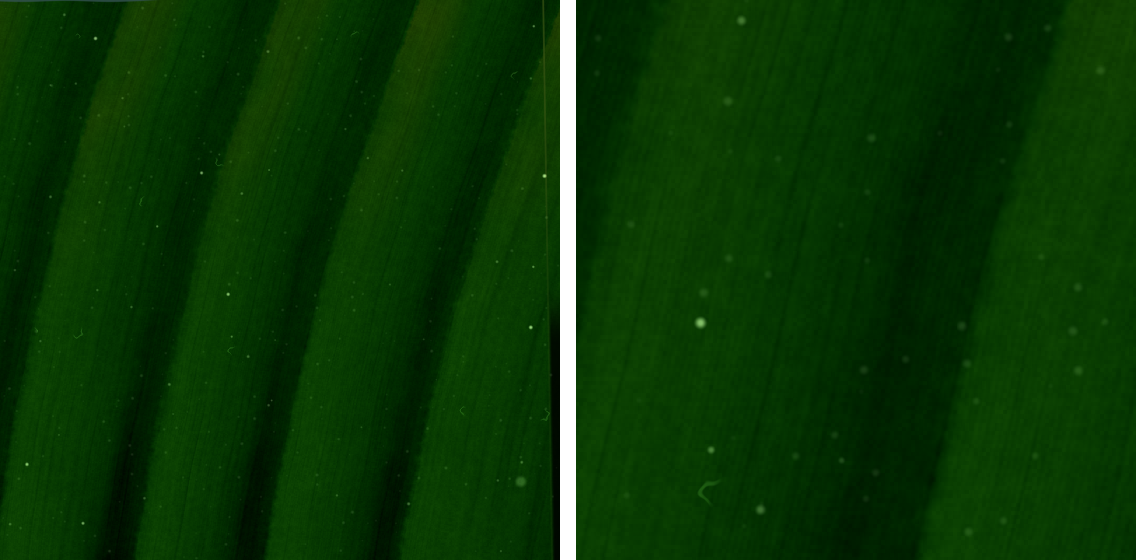
Left, the full canvas; right, a detail of the centre.
A WebGL 1 fragment shader for this texture:

```glsl
precision highp float;
uniform vec2 u_resolution;

vec2 hash2(vec2 p) {
  return fract(sin(vec2(dot(p, vec2(127.1, 311.7)), dot(p, vec2(269.5, 183.3)))) * 4375.85);
}

// Distance to the nearest scattered cell point
float cellular(vec2 p) {
  vec2 cell = floor(p), f = fract(p);
  float nearest = 2.0;
  for (int j = -1; j <= 1; j++)
    for (int i = -1; i <= 1; i++) {
      vec2 o = vec2(float(i), float(j));
      nearest = min(nearest, length(o + hash2(cell + o) - f));
    }
  return nearest;
}

// Fine veins: sines across the rib, fading in and out along it
float veins(float u, float y) {
  float sum = 0.0, freq = 31.0;
  for (int i = 0; i < 6; i++) {
    float k = float(i);
    sum += sin(u * freq + 2.0 * sin(u * 3.7 + k)) * (0.5 + 0.5 * sin(y * (7.0 + 3.0 * k) + u * 9.0 + k));
    freq *= 1.63;
  }
  return sum / 6.0;
}

// Sparse thin threads, broken along their length
float threads(float u, float y) {
  float line = pow(0.5 + 0.5 * sin(u * 83.0 + 4.0 * sin(u * 5.3)), 14.0);
  return line * smoothstep(-0.2, 0.9, sin(y * 12.0 + 6.0 * sin(u * 6.1)));
}

// Dust specks, at most one in each grid cell
float specks(vec2 p, float grid, float chance, float radius) {
  vec2 cell = floor(p * grid);
  vec2 rnd = hash2(cell + grid);
  vec2 center = (cell + 0.15 + 0.7 * hash2(cell + 17.3)) / grid;
  float r = radius * (0.6 + 0.6 * rnd.y);
  return step(rnd.x, chance) * (0.3 + 0.7 * rnd.y) * (1.0 - smoothstep(0.1 * r, r, length(p - center)));
}

// Curled fibres: faint bent arcs in sparse cells
float fibres(vec2 p) {
  vec2 cell = floor(p * 9.0);
  vec2 rnd = hash2(cell + 5.1);
  vec2 d = p - (cell + 0.2 + 0.6 * hash2(cell + 2.9)) / 9.0;
  d += 0.0015 * sin(d.yx * 500.0 + rnd.x * 40.0);
  float angle = 6.283 * rnd.y;
  float ring = 1.0 - smoothstep(0.0004, 0.002, abs(length(d) - 0.004 - 0.007 * rnd.y));
  return step(rnd.x, 0.12) * ring * smoothstep(-0.002, 0.006, dot(d, vec2(cos(angle), sin(angle))));
}

void main() {
  vec2 p = gl_FragCoord.xy / u_resolution;

  // Curved ribs, fanning slightly towards the top, the last one wider
  float wobble = 0.002 * sin(p.y * 9.0 + p.x * 5.0) + 0.001 * sin(p.y * 31.0 + p.x * 8.0);
  float u = (p.x + wobble - 0.114 * p.y - 0.12 * p.y * p.y) / (0.24 + 0.02 * p.y);
  u -= 0.05 * exp(-4.0 * (u - 1.0) * (u - 1.0)) + 0.5 * max(u - 3.2, 0.0);
  float rib = floor(u), f = fract(u);
  vec2 rnd = hash2(vec2(rib, 3.0));

  // Uneven tone: broad patches, cellular mottling and grain
  float patches = sin(p.x * 11.0 + 3.0 * sin(p.y * 5.0)) * sin(p.y * 13.0 + 2.0 * sin(p.x * 7.0));
  float blotch = cellular(vec2(u * 5.0, p.y * 11.0)) - 0.5;
  float mottle = cellular(p * 110.0) + cellular(p * 61.0 + 7.0) + 0.7 * cellular(p * 29.0) - 1.35;
  float grain = hash2(floor(p * 400.0)).x - 0.5;

  // Each rib falls from light to dark, then lifts into a soft crease
  float crease = 1.0 - smoothstep(0.92, 1.0, f + 0.015 * mottle);
  float shade = smoothstep(0.0, 0.95, f + 0.06 * blotch + 0.03 * rnd.x) * crease;
  float valley = exp(-pow((f - 0.8 + 0.05 * blotch) / 0.12, 2.0)) * crease;
  float low = smoothstep(0.8, 0.1, p.y);
  float toCrease = min(f, 1.0 - f);

  float green = 0.255 - 0.08 * shade;
  green -= valley * (0.03 + 0.045 * low + 0.014 * patches + 0.04 * blotch);
  green -= 0.025 * exp(-pow((f - 0.95) / 0.016, 2.0)) * (0.7 + 0.3 * sin(p.y * 17.0 + rib * 2.0));
  green -= 0.02 * exp(-pow(toCrease / 0.03, 2.0));
  green += 0.006 * patches + 0.014 * blotch + 0.018 * mottle + 0.022 * grain;
  green += 0.03 * veins(u, p.y) - 0.02 * threads(u, p.y);

  // Secondary folds
  for (int i = 0; i < 4; i++) {
    float fold = 0.2 + 0.17 * float(i) + 0.09 * hash2(vec2(rib, float(i))).y;
    float d = (f - fold - 0.02 * sin(p.y * 4.0 + rib)) / 0.01;
    green -= 0.024 * exp(-d * d) * (0.5 + 0.5 * sin(p.y * 8.0 + float(i) * 2.0 + rib));
  }

  // Soft black stains low in the valleys
  float stain = smoothstep(0.28, 0.0, p.y) * smoothstep(0.4, 0.85, f) * crease;
  green = max(green - 0.06 * stain * (0.7 + 0.3 * patches), 0.008);

  float warm = max(green - 0.125, 0.0);
  vec3 color = vec3(2.6 * warm * warm, green, 0.4 * warm * warm);
  float brown = smoothstep(0.35, 1.0, p.y) * (1.0 - smoothstep(0.05, 0.45, shade));
  color.r += 0.075 * brown * (0.7 + 0.3 * patches + 0.4 * blotch);

  // Right seam, with a dark margin below
  float seam = p.x - 0.986 + 0.016 * p.y;
  float margin = smoothstep(-0.001, 0.006, seam) * smoothstep(0.5, 0.38, p.y);
  color *= 1.0 - 0.8 * margin;
  float seamLine = 1.0 - smoothstep(0.0004, 0.0028, abs(seam));
  color = mix(color, vec3(0.24, 0.34, 0.08), seamLine * (0.15 + 0.5 * smoothstep(0.3, 1.0, p.y)));

  // Dust, fibres and a pale spot
  float dust = specks(p, 9.0, 0.18, 0.0044) + 0.4 * specks(p, 24.0, 0.09, 0.0036);
  dust += 0.17 * specks(p, 50.0, 0.16, 0.0036);
  color += vec3(0.6, 0.65, 0.5) * dust;
  color += vec3(0.09, 0.14, 0.06) * fibres(p);
  color += vec3(0.15, 0.18, 0.12) * (1.0 - smoothstep(0.004, 0.013, length(p - vec2(0.93, 0.14))));

  // Pale sliver along the upper left edge
  float sliver = smoothstep(0.996, 0.999, p.y + 0.001 * sin(p.x * 40.0)) * smoothstep(0.29, 0.25, p.x);
  color = mix(color, vec3(0.2, 0.32, 0.32), 0.8 * sliver);

  gl_FragColor = vec4(color, 1.0);
}
```
